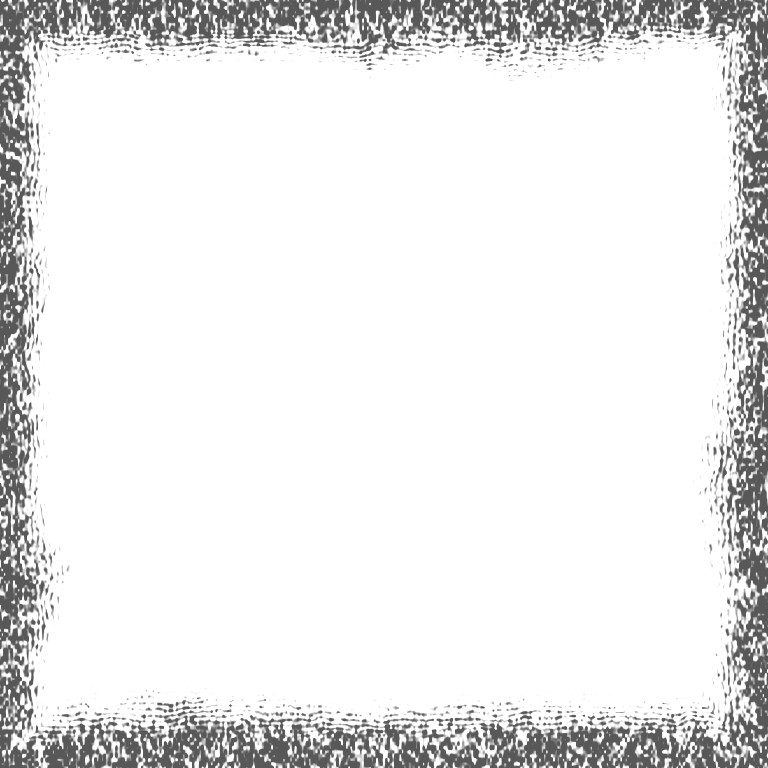
This background is drawn by a three.js fragment shader. Its source:

```glsl
varying vec2 vUv;

const vec3 PAPER = vec3(1.0);
const vec3 INK = vec3(0.345);
const float TAU = 6.28319;

// Band widths and their bulges: centre along the side, spread, height
const float LEFT_WIDTH = 0.058;
const vec3 LEFT_BULGE = vec3(0.25, 0.05, 0.022);
const vec3 LEFT_DENT = vec3(0.53, 0.05, -0.006);
const float RIGHT_WIDTH = 0.059;
const vec3 RIGHT_BULGE = vec3(0.38, 0.09, 0.026);
const vec3 RIGHT_DENT = vec3(0.75, 0.06, -0.012);
const float TOP_WIDTH = 0.073;
const vec3 TOP_BULGE_A = vec3(0.49, 0.045, 0.018);
const vec3 TOP_BULGE_B = vec3(0.69, 0.06, 0.022);
const vec3 TOP_DENT = vec3(0.89, 0.06, -0.018);
const float BOTTOM_WIDTH = 0.081;
const vec3 BOTTOM_BULGE = vec3(0.23, 0.06, 0.012);
const vec3 BOTTOM_DENT = vec3(0.04, 0.04, -0.016);

const float WOBBLE = 0.022;
const float WOBBLE_FREQ = 16.0;
const vec2 GRAIN_FREQ = vec2(330.0, 190.0);
const float GRAIN_CONTRAST = 1.35;
const float PATCH_FREQ = 42.0;
const float PATCH_AMOUNT = 0.32;
const float RIPPLE_FREQ = 135.0;
const float RIPPLE_WARP = 0.016;
const float RIPPLE_AMOUNT = 0.38;
const float BORDER_TONE = 0.69;
const float TONE_FALLOFF = 0.58;
const float SOFTNESS = 0.2;

float hash(vec2 p) {
  return fract(sin(dot(p, vec2(127.1, 311.7))) * 43758.5);
}

float noise(vec2 p) {
  vec2 cell = floor(p);
  vec2 f = fract(p);
  f = f * f * (3.0 - 2.0 * f);
  float low = mix(hash(cell), hash(cell + vec2(1.0, 0.0)), f.x);
  float high = mix(hash(cell + vec2(0.0, 1.0)), hash(cell + 1.0), f.x);
  return mix(low, high, f.y);
}

float fbm(vec2 p) {
  float sum = 0.0;
  float amplitude = 0.5;
  for (int i = 0; i < 3; i++) {
    sum += amplitude * noise(p);
    p = p * 2.1 + 17.3;
    amplitude *= 0.5;
  }
  return sum / 0.875;
}

float bulge(float t, vec3 shape) {
  float x = (t - shape.x) / shape.y;
  return shape.z * exp(-x * x);
}

// Depth into the frame: 0 at the canvas border, about 1 at the inner fringe
float frameDepth(vec2 p) {
  float left = LEFT_WIDTH + bulge(p.y, LEFT_BULGE) + bulge(p.y, LEFT_DENT);
  float right = RIGHT_WIDTH + bulge(p.y, RIGHT_BULGE) + bulge(p.y, RIGHT_DENT);
  float top = TOP_WIDTH + bulge(p.x, TOP_BULGE_A) + bulge(p.x, TOP_BULGE_B)
            + bulge(p.x, TOP_DENT);
  float bottom = BOTTOM_WIDTH + bulge(p.x, BOTTOM_BULGE) + bulge(p.x, BOTTOM_DENT);
  float wobble = WOBBLE * (fbm(p * WOBBLE_FREQ) - 0.5);
  vec2 nearSides = p / (vec2(left, bottom) + wobble);
  vec2 farSides = (1.0 - p) / (vec2(right, top) + wobble);
  vec2 depth = min(nearSides, farSides);
  return min(depth.x, depth.y);
}

// Wavy lines that follow the nearest side
float ripples(vec2 p) {
  vec2 d = min(p, 1.0 - p);
  float warp = RIPPLE_WARP * fbm(p * 32.0 + 5.0);
  return 0.5 + 0.5 * sin(TAU * RIPPLE_FREQ * (min(d.x, d.y) + warp));
}

void main() {
  float depth = frameDepth(vUv);

  // Upright grain, blending into ripples toward the fringe
  float grain = mix(noise(vUv * GRAIN_FREQ), noise(vUv * GRAIN_FREQ * 0.53 + 31.0), 0.3);
  grain = 0.5 + (grain - 0.5) * GRAIN_CONTRAST;
  float fringe = smoothstep(0.35, 0.8, depth);
  grain = mix(grain, ripples(vUv), RIPPLE_AMOUNT * fringe);

  // Ink density with worn patches, thinning inward
  float patches = PATCH_AMOUNT * (fbm(vUv * PATCH_FREQ * vec2(1.3, 0.8) + 9.0) - 0.5);
  float tone = BORDER_TONE - TONE_FALLOFF * depth * depth + patches;
  float ink = smoothstep(-SOFTNESS, SOFTNESS, tone - grain);
  ink *= 1.0 - smoothstep(1.1, 1.5, depth);

  gl_FragColor = vec4(mix(PAPER, INK, ink), 1.0);
}
```
